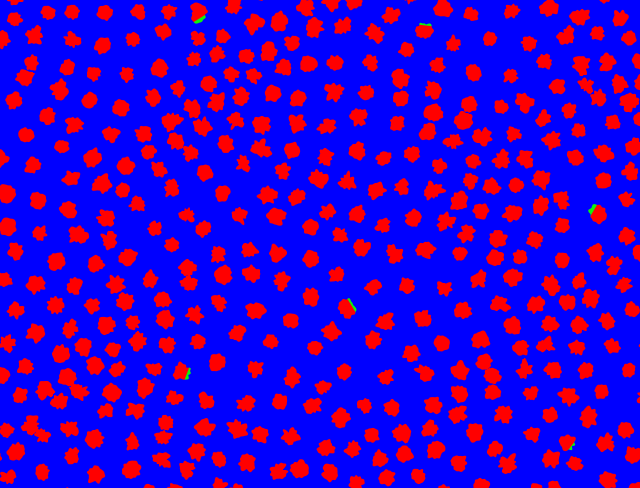
Give the GLSL for this pattern, as a WebGL 1 fragment shader.

```glsl
precision highp float;
// Scattered ragged red grains, loosely hexagonal, on a flat blue ground.

uniform vec2 u_resolution;

const float ROW_HEIGHT = 0.866;

float hash(vec2 p) {
  vec3 q = fract(vec3(p.xyx) * vec3(0.1031, 0.1030, 0.0973));
  q += dot(q, q.yzx + 33.33);
  return fract((q.x + q.y) * q.z);
}

// Slow drift that bends the rows of the lattice
vec2 drift(vec2 p) {
  return 0.6 * vec2(sin(0.45 * p.y + 0.17 * p.x + 1.0), sin(0.47 * p.x - 0.2 * p.y + 2.6))
       + 0.25 * vec2(sin(0.9 * p.y - 0.5 * p.x), sin(0.95 * p.x + 0.4 * p.y + 4.0));
}

vec2 grainCentre(vec2 id) {
  vec2 site = vec2(id.x + 0.5 * mod(id.y, 2.0), id.y * ROW_HEIGHT);
  vec2 jitter = vec2(hash(id + 71.3), hash(id + 138.7)) - 0.5;
  return site + drift(site) + 0.34 * jitter;
}

// Approximate signed distance to a grain with a wavy, uneven rim
float grainDistance(vec2 offset, vec2 id) {
  float angle = atan(offset.y, offset.x);
  float raggedness = mix(0.10, 0.25, hash(id + 211.1));
  float wave = 1.0;
  float slope = 0.0;
  for (int i = 2; i <= 12; i++) {
    float k = float(i);
    float amount = raggedness * exp(-0.13 * k) * hash(id + 17.9 * k);
    float phase = k * angle + 6.2832 * hash(id + 29.3 * k + 5.0);
    wave += amount * sin(phase);
    slope += amount * k * cos(phase);
  }
  float radius = 0.254 * mix(0.86, 1.14, hash(id + 303.7));
  return (length(offset) - radius * wave) / sqrt(1.0 + slope * slope);
}

void main() {
  float gridScale = 15.5;
  float pixel = gridScale / u_resolution.y;
  vec2 p = (gl_FragCoord.xy - 0.5 * u_resolution) * pixel;

  // Find the nearest grain
  vec2 q = p - drift(p);
  float row = floor(q.y / ROW_HEIGHT + 0.5);
  vec2 nearestId = vec2(0.0);
  vec2 nearestOffset = vec2(9.0);
  for (int j = -2; j <= 2; j++) {
    float y = row + float(j);
    float column = floor(q.x - 0.5 * mod(y, 2.0) + 0.5);
    for (int i = -2; i <= 2; i++) {
      vec2 id = vec2(column + float(i), y);
      vec2 offset = p - grainCentre(id + 100.0) + vec2(100.0, 100.0 * ROW_HEIGHT);
      // Sites are shifted by a constant, so undo the drift difference
      offset += drift(vec2(id.x + 100.0 + 0.5 * mod(y, 2.0), (y + 100.0) * ROW_HEIGHT))
              - drift(vec2(id.x + 0.5 * mod(y, 2.0), y * ROW_HEIGHT));
      if (dot(offset, offset) < dot(nearestOffset, nearestOffset)) {
        nearestOffset = offset;
        nearestId = id + 100.0;
      }
    }
  }

  float d = grainDistance(nearestOffset, nearestId);
  float grain = clamp(0.5 - d / pixel, 0.0, 1.0);

  // A very few grains carry a small green cap
  float capAngle = 6.2832 * hash(nearestId + 401.0);
  float height = dot(nearestOffset, vec2(cos(capAngle), sin(capAngle)));
  float cap = clamp((height - 0.17) / pixel + 0.5, 0.0, 1.0) * step(0.986, hash(nearestId + 457.0));

  vec3 blue = vec3(0.0, 0.0, 1.0);
  vec3 red = vec3(1.0, 0.0, 0.0);
  vec3 green = vec3(0.05, 0.95, 0.05);
  gl_FragColor = vec4(mix(blue, mix(red, green, cap), grain), 1.0);
}
```
